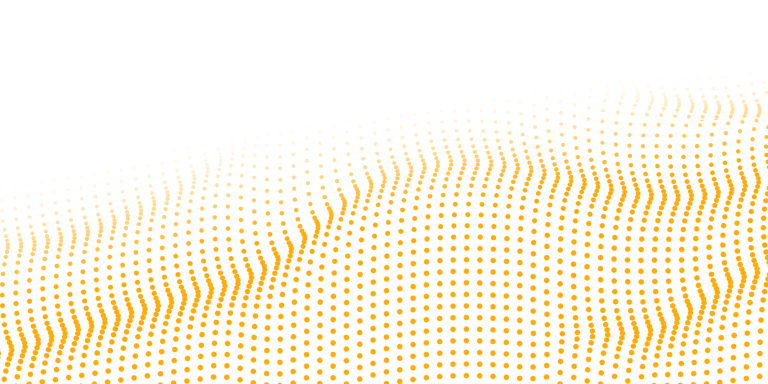
Write a Shadertoy shader that draws this background.

```glsl
// Main crest, running from the lower left to the right edge
float mainCrest(float x) {
    return 0.08 + 0.30 * x + 0.155 * smoothstep(0.62, 1.02, x)
         - 0.30 * smoothstep(1.08, 1.9, x);
}

// Upper limit of the visible dots
float horizon(float x) {
    return 0.54 + 0.24 * x - 0.045 * x * x;
}

// Sideways lean of the columns and crowding of the rows around a crest
vec2 fold(float s, float width, float lean, float crowd) {
    return vec2(-lean * exp(-sqrt(s * s + 0.0001) / 0.06),
                crowd * s / sqrt(s * s + width * width));
}

// Maps the canvas to lattice space, where dots sit at whole numbers
vec2 lattice(vec2 p) {
    float crest = mainCrest(p.x);
    float steep = exp(-pow((p.x - 0.86) / 0.13, 2.0));
    float farLeft = 0.36 + 0.68 * p.x * p.x;
    float farRight = 0.714 + 0.32 * (2.0 - p.x) * (2.0 - p.x);
    float nearRight = 0.13 + 0.17 * smoothstep(1.65, 2.02, p.x);

    vec2 warp = fold(p.y - crest, mix(0.048, 0.024, steep), 0.036, 3.2);
    warp += fold(p.y - farLeft, 0.03, 0.024, 2.4) * (1.0 - smoothstep(0.55, 0.78, p.x));
    warp += fold(p.y - farRight, 0.018, 0.04, 2.6) * smoothstep(1.4, 1.72, p.x);
    warp += fold(p.y - nearRight, 0.05, 0.034, 3.2) * smoothstep(1.35, 1.7, p.x);
    return vec2((p.x + warp.x) / 0.0347, 33.0 * (p.y - 0.5 * crest) + warp.y);
}

// Distance from p to the centre of the nearest dot
float dotDistance(vec2 p) {
    const float h = 0.001;
    vec2 w = lattice(p);
    mat2 toCanvas = inverse(mat2((lattice(p + vec2(h, 0.0)) - w) / h,
                                 (lattice(p + vec2(0.0, h)) - w) / h));
    float nearest = 1.0;
    for (int j = -1; j <= 1; j++) {
        for (int i = -1; i <= 1; i++) {
            vec2 node = floor(w + 0.5) + vec2(i, j);
            vec2 centre = p + toCanvas * (node - w);
            // One Newton step keeps the dots round where the lattice bends
            centre += toCanvas * (node - lattice(centre));
            nearest = min(nearest, length(centre - p));
        }
    }
    return nearest;
}

void mainImage(out vec4 fragColor, in vec2 fragCoord) {
    vec2 p = fragCoord / iResolution.y;
    float depth = horizon(p.x) - p.y;
    vec3 color = vec3(1.0);

    if (depth > 0.0) {
        // Dots grow and darken towards the viewer
        float opacity = smoothstep(0.0, 0.38 - 0.05 * p.x, depth);
        float radius = mix(0.0045, 0.0071, smoothstep(0.0, 0.5, depth));
        float edge = 0.75 / iResolution.y;
        float ink = 1.0 - smoothstep(radius - edge, radius + edge, dotDistance(p));
        vec3 amber = vec3(1.0, 0.67, 0.03);
        color = mix(color, amber, ink * opacity);
    }
    fragColor = vec4(color, 1.0);
}
```
